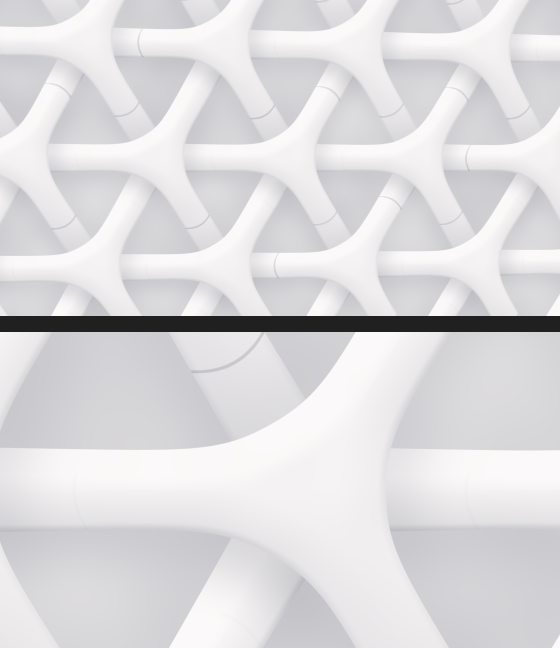
Top, the full canvas; bottom, a detail of the centre.
This pattern is drawn by a Shadertoy shader. Its source:

```glsl
float hash(vec2 p) {
    return fract(sin(dot(p, vec2(127.1, 311.7))) * 43758.5);
}

vec2 randomDirection(vec2 cell) {
    float angle = 6.2832 * hash(cell);
    return vec2(cos(angle), sin(angle));
}

float gradientNoise(vec2 p) {
    vec2 i = floor(p), f = fract(p), u = f * f * (3.0 - 2.0 * f);
    vec2 e = vec2(1, 0);
    float low = mix(dot(randomDirection(i), f), dot(randomDirection(i + e), f - e), u.x);
    float high = mix(dot(randomDirection(i + e.yx), f - e.yx), dot(randomDirection(i + 1.0), f - 1.0), u.x);
    return mix(low, high, u.y);
}

// Three blended arms: x is signed distance, yz its gradient, w the seam darkness
vec4 tripod(vec2 p, vec2 id, float pixel) {
    float total = 0.0, seam = 0.0;
    vec2 gradient = vec2(0);
    for (int i = 0; i < 3; i++) {
        float angle = 1.0472 * (2.0 * float(i) - 1.0);
        vec2 axis = vec2(cos(angle), sin(angle));
        float t = clamp(dot(p, axis), 0.0, 1.0);
        vec2 offset = p - axis * t;
        float radius = length(offset);
        float weight = exp((0.095 + 0.018 * t - radius) / 0.075);
        total += weight;
        gradient += weight * offset / max(radius, 1e-4);

        // Curved joint, clearest on the lower arm
        float chance = hash(id + 7.3 * float(i));
        float strength = i == 0 ? 0.3 + 0.15 * chance : 0.04 + 0.36 * step(0.72, chance);
        float joint = abs(t + 3.0 * radius * radius - 0.59 - 0.03 * chance);
        seam += strength * (1.0 - smoothstep(0.002, 0.004 + pixel, joint)) * step(radius, 0.13);
    }
    return vec4(-0.075 * log(total), gradient / total, seam);
}

float surfaceTone(vec2 p, vec4 shape) {
    float edge = clamp(1.0 + shape.x / 0.11, 0.0, 1.0);
    float light = dot(shape.yz, vec2(-0.35, 0.94));
    float tone = 0.9 + 0.3 * edge * light + 0.33 * min(p.y, 0.0) + 0.08 * p.y;
    float rim = smoothstep(-0.022, 0.0, shape.x);
    tone -= rim * (0.1 + 0.22 * max(-light, 0.0));
    return clamp(tone - shape.w, 0.0, 1.0);
}

void mainImage(out vec4 fragColor, in vec2 fragCoord) {
    vec2 q = (fragCoord - 0.5 * iResolution.xy) / iResolution.y;
    float pixel = 1.0 / (0.413 * iResolution.y);

    // Slight perspective, then a triangular lattice of unit spacing
    vec2 p = q / (1.0 - 0.039 * q.x + 0.07 * q.y) - vec2(0.031, 0);
    p *= vec2(1, 1.025) / 0.413;
    vec2 skewed = vec2(p.x - p.y * 0.57735, p.y * 1.1547);
    vec2 cell = floor(skewed), f = fract(skewed);

    // Corners of the enclosing triangle, sorted far to near
    vec2 ids[3] = vec2[3](cell + step(1.0, f.x + f.y), cell + vec2(1, 0), cell + vec2(0, 1));
    vec3 nodes[3];
    for (int i = 0; i < 3; i++) {
        vec2 local = p - vec2(ids[i].x + 0.5 * ids[i].y, 0.866025 * ids[i].y);
        nodes[i] = vec3(local, length(local));
    }
    for (int pass = 0; pass < 2; pass++) {
        for (int i = 0; i < 2; i++) {
            if (nodes[i].z < nodes[i + 1].z) {
                vec3 node = nodes[i];
                nodes[i] = nodes[i + 1];
                nodes[i + 1] = node;
                vec2 id = ids[i];
                ids[i] = ids[i + 1];
                ids[i + 1] = id;
            }
        }
    }

    // Cloudy backdrop
    float tone = 0.44 + 0.18 * gradientNoise(p * 1.7) + 0.08 * gradientNoise(p * 4.0 + 9.0);
    float solid = 0.0;

    // Layer the tripods, each shading whatever lies beneath it
    for (int i = 0; i < 3; i++) {
        vec4 shape = tripod(nodes[i].xy, ids[i], pixel);
        float nearby = 1.0 - smoothstep(0.0, 0.24, shape.x);
        float shadow = nearby * nearby * (0.3 - 0.25 * shape.z);
        tone -= shadow * mix(0.3, 1.0, solid);
        float cover = 1.0 - smoothstep(-0.7 * pixel, 0.7 * pixel, shape.x);
        tone = mix(tone, surfaceTone(nodes[i].xy, shape), cover);
        solid = max(solid, cover);
    }

    tone += 0.025 * gradientNoise(p * 6.0) * solid;
    fragColor = vec4(mix(vec3(0.73, 0.73, 0.75), vec3(0.985, 0.975, 0.975), clamp(tone, -0.3, 1.0)), 1);
}
```
